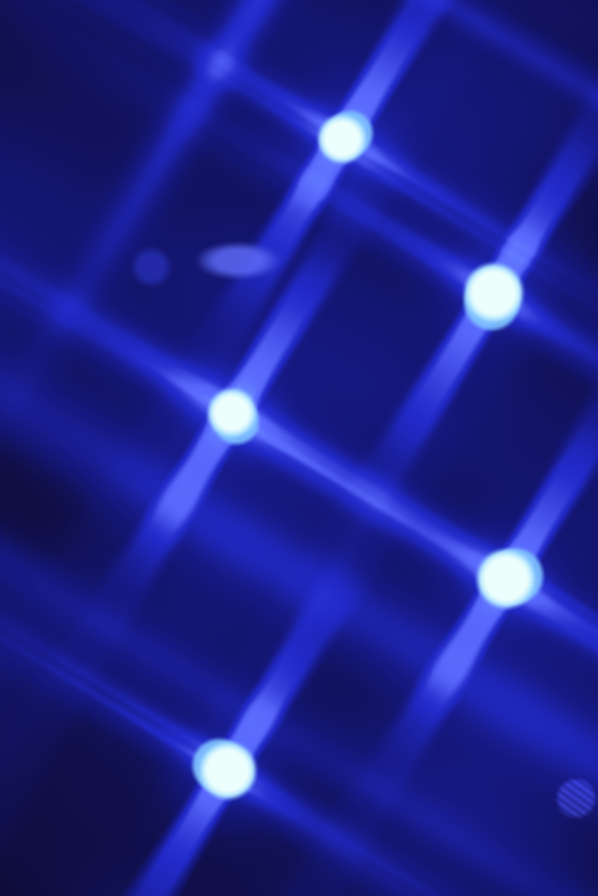
Write a Shadertoy shader that draws this background.

```glsl
const vec2 ALONG = vec2(0.853, -0.522);   // falling streak direction
const vec2 ACROSS = vec2(0.522, 0.853);   // rising streak direction

float hash(vec2 p) {
    return fract(sin(dot(p, vec2(127.1, 311.7))) * 43758.5453);
}

float noise(vec2 p) {
    vec2 i = floor(p), f = fract(p);
    f = f * f * (3.0 - 2.0 * f);
    return mix(mix(hash(i), hash(i + vec2(1, 0)), f.x),
               mix(hash(i + vec2(0, 1)), hash(i + vec2(1, 1)), f.x), f.y);
}

float bell(float x, float width) {
    return exp(-x * x / (width * width));
}

float disc(vec2 d, float radius, float blur) {
    return 1.0 - smoothstep(radius - blur, radius + blur, length(d));
}

// Night, deep blue, royal blue, violet blue, pale blue
vec3 ramp(float t) {
    vec3 c = mix(vec3(0.05, 0.035, 0.15), vec3(0.08, 0.09, 0.48), smoothstep(0.0, 0.27, t));
    c = mix(c, vec3(0.13, 0.16, 0.78), smoothstep(0.22, 0.52, t));
    c = mix(c, vec3(0.35, 0.41, 0.99), smoothstep(0.48, 0.82, t));
    return mix(c, vec3(0.49, 0.68, 1.0), smoothstep(0.8, 1.2, t));
}

void mainImage(out vec4 fragColor, in vec2 fragCoord) {
    vec2 p = fragCoord / iResolution.y;
    vec2 q = vec2(dot(p, ALONG), dot(p, ACROSS));

    // Lamps: centre, radius, angle of the displaced second disc
    vec4 lamps[5] = vec4[5](
        vec4(0.382, 0.845, 0.026, 0.6), vec4(0.551, 0.673, 0.032, 4.5),
        vec4(0.259, 0.539, 0.026, -1.1), vec4(0.565, 0.354, 0.032, 0.3),
        vec4(0.254, 0.140, 0.031, 2.6));

    // Uneven dark ground, bluer towards the middle
    float glow = 0.05 + 0.14 * noise(q * 5.0 + 3.0) + 0.05 * noise(q * vec2(3.0, 17.0));
    glow += 0.12 * bell(length((p - vec2(0.40, 0.46)) * vec2(1.0, 0.65)), 0.3);

    // Stray bands: offset, half width, strength
    vec3 bands[3] = vec3[3](vec3(0.479, 0.040, 0.20), vec3(0.320, 0.025, 0.13),
                            vec3(1.111, 0.018, 0.20));
    for (int i = 0; i < 3; i++)
        glow += bands[i].z * bell(q.y - bands[i].x, bands[i].y);
    glow += 0.36 * bell(q.x + 0.275, 0.022) * smoothstep(0.45, 1.05, p.y);

    // Crossed streaks and halo of each lamp
    float grain = 0.78 + 0.44 * noise(vec2(q.x * 2.0, q.y * 130.0));
    for (int i = 0; i < 5; i++) {
        vec2 d = p - lamps[i].xy;
        vec2 s = vec2(dot(d, ALONG), dot(d, ACROSS));
        vec2 reach = abs(s);
        float falling = bell(s.y, 0.017 + 0.03 * reach.x) * exp(-reach.x / 0.22);
        float width = 0.021 + 0.04 * reach.y;
        float rising = 1.0 - smoothstep(0.35 * width, 1.15 * width, reach.x);
        rising *= 0.42 * (1.0 - smoothstep(0.04, 0.28, reach.y)) + 0.10 * exp(-reach.y / 0.3);
        glow += 0.42 * grain * falling + rising + 0.22 * bell(length(d), 0.055);
    }
    vec3 col = ramp(glow);

    // Blurred reflection and two faint ghost discs
    vec2 g = p - vec2(0.266, 0.709);
    float oval = 1.0 - smoothstep(0.55, 1.25, length(g / vec2(0.042, 0.019)));
    col = mix(col, vec3(0.36, 0.41, 0.96), 0.85 * oval);
    col += vec3(0.06, 0.08, 0.22) * disc(p - vec2(0.169, 0.702), 0.019, 0.007);
    float hatch = 0.8 + 0.2 * sin(dot(p, vec2(500.0, 700.0)));
    col += vec3(0.13, 0.14, 0.32) * hatch * disc(p - vec2(0.643, 0.109), 0.021, 0.004);

    // Lamp discs: cyan double exposure below a white core
    for (int i = 0; i < 5; i++) {
        vec2 d = p - lamps[i].xy;
        float r = lamps[i].z;
        vec2 shift = 0.011 * vec2(cos(lamps[i].w), sin(lamps[i].w));
        col = mix(col, vec3(0.50, 0.76, 1.0), 0.9 * disc(d - shift, r * 0.95, 0.004));
        col = mix(col, vec3(0.62, 0.86, 1.0), disc(d, r, 0.005));
        col = mix(col, vec3(0.93, 1.0, 0.99), disc(d, r * 0.86, 0.006));
    }
    fragColor = vec4(min(col, 1.0), 1.0);
}
```
